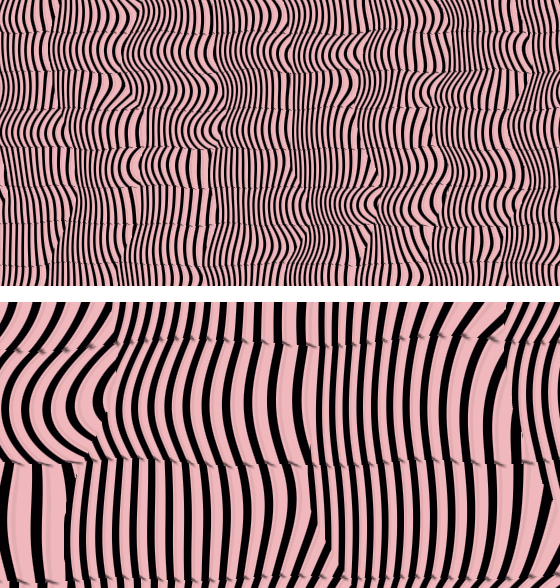
Top: the whole. Bottom: its middle third, enlarged.
This pattern is drawn by a Shadertoy shader. Its source:

```glsl
// Black vertical stripes on pink, swelling in columns and rippling in rows with small seam hooks.

const vec3 PINK = vec3(0.94, 0.72, 0.74);
const vec3 INK = vec3(0.01, 0.0, 0.01);
const vec2 CELLS = vec2(3.84, 7.4);   // warp cells per canvas height
const float STRIPES = 43.0;           // stripes per canvas height
const float HALF_INK = 0.2;           // half the inked share of an average stripe

vec2 gradientAt(vec2 cell) {
    float angle = 6.2832 * fract(sin(dot(cell, vec2(127.1, 311.7))) * 4375.85);
    return vec2(cos(angle), sin(angle));
}

// Gradient noise; crease 0 is smooth, crease 1 bends sharply at cell borders.
// stretch scales the slope along each axis.
float gradientNoise(vec2 p, vec2 stretch, vec2 crease) {
    vec2 i = floor(p), f = p - i;
    vec2 blend = mix(f * f * (3.0 - 2.0 * f), f, crease);
    float a = dot(gradientAt(i) * stretch, f);
    float b = dot(gradientAt(i + vec2(1, 0)) * stretch, f - vec2(1, 0));
    float c = dot(gradientAt(i + vec2(0, 1)) * stretch, f - vec2(0, 1));
    float d = dot(gradientAt(i + vec2(1, 1)) * stretch, f - vec2(1, 1));
    return mix(mix(a, b, blend.x), mix(c, d, blend.x), blend.y);
}

// Arch from 0 to 0.25 and back in every unit cell.
float arch(float t) {
    float f = fract(t);
    return f * (1.0 - f);
}

// Cell coordinates with gently wavering seams.
vec2 warpCell(vec2 p) {
    vec2 q = p * CELLS + vec2(0.12, 0.43);
    q.y += 0.18 * gradientNoise(q * vec2(1.6, 0.7) + 31.0, vec2(1.0), vec2(0.0));
    return q;
}

// Stripe count from the left edge: narrow at each column start, wide at its end.
float stripePhase(float x, vec2 q) {
    float columnShift = 0.6 * gradientNoise(q * vec2(0.35, 0.5) + 17.0, vec2(1.0), vec2(0.0));
    float phase = x * STRIPES;
    phase += 4.2 * arch(q.x + columnShift);
    phase += 0.7 * arch(q.y);
    phase += 3.2 * gradientNoise(q, vec2(0.25, 1.0), vec2(0.0, 0.8));
    phase += 2.8 * gradientNoise(q * vec2(0.5, 0.4) + 53.0, vec2(1.0), vec2(0.0));
    return phase;
}

// Ink coverage of one stripe, smoothed over the given width.
float stripeInk(float s, float halfInk, float blur) {
    return clamp((halfInk - abs(s - 0.5)) / blur + 0.5, 0.0, 1.0);
}

// Short slanted smudge running down from the right edge of a stripe.
float seamHook(float s, float seamDistance) {
    float along = fract(s - 0.65);
    float across = abs(seamDistance + 0.09 * along - 0.02);
    return (1.0 - smoothstep(0.0, 0.03, across)) * (1.0 - smoothstep(0.15, 0.5, along));
}

void mainImage(out vec4 fragColor, in vec2 fragCoord) {
    vec2 p = fragCoord / iResolution.y;
    vec2 q = warpCell(p);
    float phase = stripePhase(p.x, q);
    float blur = clamp(fwidth(phase), 0.001, 0.5);

    // Crowded stripes carry a larger share of ink than wide ones
    float crowding = abs(dFdx(phase)) * iResolution.y / STRIPES;
    float halfInk = HALF_INK * pow(clamp(crowding, 0.4, 1.7), 0.4);

    // Stripes jog slightly just above each seam
    float s = fract(phase + 0.07 * exp(-12.0 * fract(q.y)));
    float seamDistance = fract(q.y + 0.5) - 0.5;

    // Faint crease along the pink bands
    float crease = 1.0 - smoothstep(0.03, 0.1, abs(s - 0.84));
    vec3 color = PINK * (1.0 - 0.06 * crease);

    color = mix(color, INK, 0.6 * seamHook(s, seamDistance));
    color = mix(color, INK, stripeInk(s, halfInk, blur));
    fragColor = vec4(color, 1.0);
}
```
